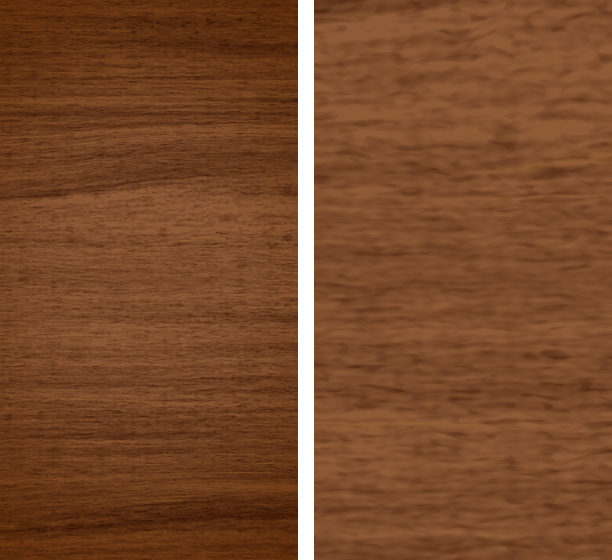
Left: the whole. Right: its middle third, enlarged.
Give the GLSL for this texture, as a WebGL 2 fragment shader.

```glsl
#version 300 es
precision highp float;
// Dark walnut board with horizontal grain, short pores and burnt edges.

uniform vec2 u_resolution;
out vec4 fragColor;

vec2 gradientAt(vec2 cell) {
    vec3 h = fract(cell.xyx * vec3(0.1031, 0.1030, 0.0973));
    h += dot(h, h.yzx + 33.33);
    float angle = 6.2832 * fract((h.x + h.y) * h.z);
    return vec2(cos(angle), sin(angle));
}

// Gradient noise, roughly -0.7 to 0.7
float noise(vec2 p) {
    vec2 i = floor(p), f = p - i;
    vec2 u = f * f * f * (f * (f * 6.0 - 15.0) + 10.0);
    vec2 e = vec2(0.0, 1.0);
    float low = mix(dot(gradientAt(i), f),
                    dot(gradientAt(i + e.yx), f - e.yx), u.x);
    float high = mix(dot(gradientAt(i + e.xy), f - e.xy),
                     dot(gradientAt(i + e.yy), f - e.yy), u.x);
    return mix(low, high, u.y);
}

float bell(float x, float width) {
    return exp(-x * x / (width * width));
}

// Bends the grain into two shallow arches and adds a fine ripple
vec2 bendGrain(vec2 p) {
    float rise = smoothstep(-0.1, 0.42, p.x);
    float bend = 0.036 * rise * bell(p.y - 0.69, 0.085)
               + 0.030 * rise * bell(p.y - 0.09, 0.07);
    bend += 0.005 * noise(p * vec2(3.0, 6.0) + 7.0);
    bend += 0.0022 * noise(p * vec2(32.0, 60.0));
    return vec2(p.x, p.y - bend);
}

// Broad dark growth bands: height, half width, centre along the grain, strength
float darkBands(vec2 g) {
    const vec4 bands[7] = vec4[7](
        vec4(0.862, 0.009, 0.25, 0.60), vec4(0.790, 0.008, 0.30, 0.45),
        vec4(0.695, 0.014, 0.35, 0.60), vec4(0.652, 0.013, 0.20, 0.85),
        vec4(0.430, 0.012, 0.48, 0.85), vec4(0.258, 0.014, 0.30, 0.55),
        vec4(0.070, 0.022, 0.25, 0.65));
    float shade = 0.0;
    for (int i = 0; i < 7; i++) {
        vec4 b = bands[i];
        float fray = 0.7 + 1.0 * noise(g * vec2(4.0, 130.0) + float(i) * 9.0);
        shade += b.w * fray * bell(g.y - b.x, b.y) * bell(g.x - b.z, 0.32);
    }
    return shade;
}

// Short dark pores at two scales
float pores(vec2 g) {
    float longPores = smoothstep(0.16, 0.40, noise(g * vec2(36.0, 230.0) + 31.0));
    float shortPores = smoothstep(0.16, 0.40, noise(g * vec2(90.0, 270.0) + 57.0));
    float density = 0.75 + 0.7 * noise(g * vec2(3.0, 13.0) + 12.0);
    return density * (0.55 * longPores + 0.45 * shortPores);
}

void main() {
    vec2 uv = gl_FragCoord.xy / u_resolution;
    vec2 p = gl_FragCoord.xy / u_resolution.y;
    vec2 g = bendGrain(p);

    // Streaks are calmer and paler around the middle of the board
    float calm = bell(uv.y - 0.46, 0.17);
    float streaks = 0.60 * noise(g * vec2(1.2, 17.0) + 3.0)
                  + 0.70 * noise(g * vec2(1.5, 52.0) + 19.0)
                  + 0.75 * noise(g * vec2(2.8, 135.0) + 41.0);
    float fibres = 0.62 * noise(g * vec2(26.0, 265.0) + 73.0)
                 + 0.42 * noise(g * vec2(120.0, 290.0) + 91.0);

    // Thin pale lines that fade in and out along the grain
    float line = 1.0 - smoothstep(0.0, 0.07, abs(noise(g * vec2(1.6, 46.0) + 64.0)));
    line *= smoothstep(0.0, 0.35, noise(g * vec2(2.5, 24.0) + 83.0));

    float tone = 0.80 + 0.12 * calm + streaks * (1.0 - 0.5 * calm) + fibres;
    tone += 0.40 * line - darkBands(g) - 0.95 * pores(g);
    tone = clamp(tone, -0.6, 1.35);
    vec3 wood = mix(vec3(0.37, 0.20, 0.10), vec3(0.51, 0.315, 0.185), tone);
    wood += line * vec3(0.01, 0.008, -0.015);

    // Edges turn darker and more orange, mostly at top and bottom
    float edge = smoothstep(0.28, 1.2, length((uv - 0.5) * vec2(1.1, 1.9)));
    wood *= mix(vec3(1.0), vec3(0.73, 0.56, 0.20), edge);

    fragColor = vec4(wood, 1.0);
}
```
